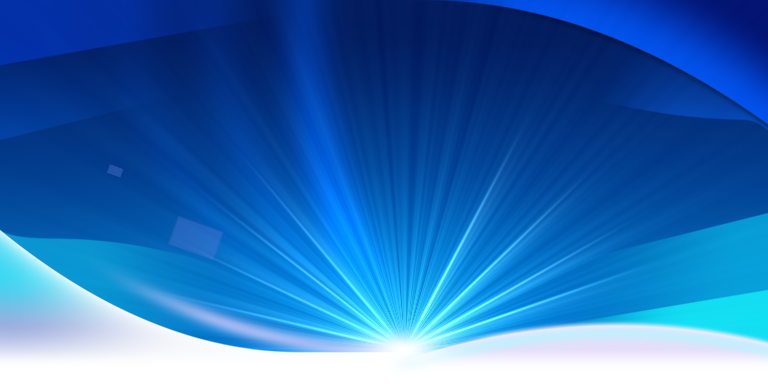
Reproduce this background procedurally as a Shadertoy shader.

```glsl
float slope(float cell) {
    return fract(sin(cell * 127.1) * 437.58) * 2.0 - 1.0;
}

// One-dimensional gradient noise
float gradientNoise(float x) {
    float cell = floor(x), f = x - cell;
    float blend = f * f * f * (f * (f * 6.0 - 15.0) + 10.0);
    return 2.0 * mix(slope(cell) * f, slope(cell + 1.0) * (f - 1.0), blend);
}

float bell(float d, float width) {
    return exp(-d * d / (width * width));
}

// Antialiased coverage of the area below a curve
float below(float height, float y) {
    float pixel = 1.0 / iResolution.y;
    return smoothstep(-pixel, pixel, height - y);
}

float diamond(vec2 p, float size) {
    p = abs(mat2(0.94, 0.34, -0.34, 0.94) * p);
    return 1.0 - smoothstep(size * 0.85, size, max(p.x * 0.75, p.y * 1.2));
}

// Blue depth with a cyan bloom around the light source
vec3 backdrop(vec2 p, vec2 toPoint) {
    vec3 col = mix(vec3(0.01, 0.44, 0.76), vec3(0.01, 0.24, 0.56), smoothstep(0.2, 0.6, p.y));
    col = mix(col, vec3(0.01, 0.11, 0.37), smoothstep(0.5, 0.95, p.y));
    float r = length(toPoint * vec2(0.85, 1.0));
    col = mix(col, vec3(0.02, 0.60, 0.98), 0.85 * bell(r, 0.36));
    return mix(col, vec3(0.25, 0.88, 1.0), 0.8 * bell(r, 0.16));
}

// Translucent ribbons along the top
vec3 upperRibbons(vec3 col, vec2 p) {
    float leftLow = (1.0 - below(0.635 + 0.25 * p.x, p.y)) * smoothstep(0.55, 0.0, p.x);
    col += vec3(0.0, 0.05, 0.13) * leftLow * smoothstep(1.0, 0.6, p.y);
    float leftTop = (1.0 - below(0.83 + 0.178 * p.x, p.y)) * smoothstep(0.8, 0.1, p.x);
    col = mix(col, vec3(0.01, 0.20, 0.70), 0.85 * leftTop);

    float s = max(p.x - 1.536, 0.0);
    float bend = max(s - 0.4, 0.0);
    float fold = 0.745 - 0.27 * s + 0.32 * s * s - 7.0 * bend * bend;
    float sheet = (1.0 - below(fold, p.y)) * smoothstep(1.53, 1.8, p.x);
    col = mix(col, vec3(0.03, 0.30, 0.76), sheet * 0.85 * exp(-max(p.y - fold, 0.0) * 9.0));

    float t = max(p.x - 1.1, 0.0);
    float rim = 1.0 - 0.4 * t * t;
    float height = p.y - rim;
    vec3 ribbon = mix(vec3(0.01, 0.32, 0.92), vec3(0.01, 0.08, 0.45), smoothstep(0.0, 0.24, height));
    col *= 1.0 - 0.3 * bell(height, 0.012) * smoothstep(1.2, 1.5, p.x);
    return mix(col, ribbon, (1.0 - below(rim, p.y)) * smoothstep(0.95, 1.4, p.x));
}

// Teal waves at both sides
vec3 tealWaves(vec3 col, vec2 p) {
    float drop = max(p.x - 0.15, 0.0);
    float crest = 0.378 + 0.022 * exp(-p.x * 25.0) - 0.41 * drop * drop;
    float fade = smoothstep(0.62, 0.2, p.x);
    col = mix(col, vec3(0.04, 0.62, 0.84), below(crest, p.y) * fade * 0.85);
    float right = below(0.349 + 0.25 * (p.x - 1.615), p.y) * smoothstep(1.45, 1.95, p.x);
    col = mix(col, vec3(0.03, 0.66, 0.87), right * 0.85);
    float cyan = below(0.172 + 0.167 * (p.x - 1.5625), p.y) * smoothstep(1.4, 1.8, p.x);
    return mix(col, vec3(0.08, 0.90, 0.96), cyan * 0.9);
}

// Broad beams, soft spokes and thin streaks
vec3 lightRays(vec2 p, vec2 toPoint) {
    vec3 light = vec3(0.0);
    float lift = (1.0 - p.y) * (1.0 - p.y);
    for (int i = 0; i < 3; i++) {
        float k = float(i);
        float center = 0.79 - 0.23 * k + (0.3 + 0.2 * k) * lift;
        light += vec3(0.0, 0.17, 0.40) * bell(p.x - center, 0.065) / (1.0 + 2.0 * k)
               * smoothstep(0.1, 0.45, p.y) * (1.0 - 0.5 * p.y);
    }
    float r = length(toPoint), angle = atan(toPoint.y, toPoint.x);
    float spokes = gradientNoise(angle * 18.0) + 0.6 * gradientNoise(angle * 47.0 + 9.0);
    light += vec3(0.10, 0.22, 0.20) * spokes * exp(-r * 3.2) * smoothstep(0.0, 0.1, r);
    for (int i = 0; i < 8; i++) {
        float k = floor(float(i) * 0.5);
        bool rightSide = i % 2 == 0;
        float degrees = rightSide ? 62.0 - 20.0 * k + 1.9 * k * k : 130.0 + 12.3 * k;
        vec2 dir = vec2(cos(radians(degrees)), sin(radians(degrees)));
        float along = dot(toPoint, dir), across = dot(toPoint, vec2(-dir.y, dir.x));
        float fade = smoothstep(0.0, 0.12, along) * smoothstep(0.72, 0.2, along);
        float streak = bell(across, 0.0035) + 0.35 * bell(across + 0.035 * along, 0.012);
        light += vec3(0.35, 0.38, 0.32) * streak * fade * (rightSide ? 1.0 : 0.75);
    }
    return light;
}

// White sweeps rising from the floor
vec3 whiteFloor(vec3 col, vec2 p) {
    float near = max(0.78 - p.x, 0.0);
    float edge = 0.083 + 0.523 * near * near;
    vec3 mist = mix(vec3(0.62, 0.68, 0.87), vec3(0.22, 0.84, 0.95), smoothstep(0.13, 0.29, p.y));
    mist = mix(mist, vec3(1.0), 0.75 * smoothstep(0.0, 0.5, p.x));
    mist = mix(mist, vec3(1.0), 0.85 * exp(-abs(edge - p.y) * 28.0));
    mist = mix(vec3(1.0), mist, smoothstep(0.03, 0.16, p.y));
    col = mix(col, mist, below(edge, p.y) * (1.0 - smoothstep(1.0, 1.15, p.x)));

    float arc = 0.153 - 0.3 * (p.x - 1.6) * (p.x - 1.6);
    vec3 blush = mix(vec3(1.0), vec3(0.90, 0.87, 0.98), smoothstep(0.02, 0.10, p.y));
    blush = mix(blush, vec3(0.72, 0.96, 1.0), 0.7 * bell(p.y - arc + 0.02, 0.018));
    col = mix(col, blush, below(arc, p.y) * smoothstep(1.0, 1.12, p.x));
    col = mix(col, vec3(0.93, 0.94, 1.0), 0.7 * bell(p.y - arc, 0.008) * smoothstep(1.1, 1.3, p.x));
    return mix(col, vec3(1.0), smoothstep(0.09, 0.02, p.y));
}

void mainImage(out vec4 fragColor, in vec2 fragCoord) {
    vec2 p = fragCoord / iResolution.xy * vec2(2.0, 1.0);
    vec2 toPoint = p - vec2(1.055, 0.09);
    vec3 col = tealWaves(upperRibbons(backdrop(p, toPoint), p), p);
    col += lightRays(p, toPoint);

    // Violet lens ghosts
    float ghosts = diamond(p - vec2(0.51, 0.38), 0.05) + diamond(p - vec2(0.30, 0.555), 0.015);
    col = mix(col, vec3(0.38, 0.48, 0.86), ghosts * 0.35);

    // Pale violet streak above the left sweep
    float reach = max(1.05 - p.x, 0.0);
    float streak = bell(p.y - 0.083 - 0.35 * reach * reach, 0.024);
    col = mix(col, vec3(0.78, 0.78, 0.98), 0.8 * streak * smoothstep(0.2, 0.6, p.x) * below(1.05, p.x));

    col = whiteFloor(col, p);
    col = mix(col, vec3(1.0), bell(length(toPoint * vec2(0.4, 1.0)), 0.045));
    fragColor = vec4(clamp(col, 0.0, 1.0), 1.0);
}
```
